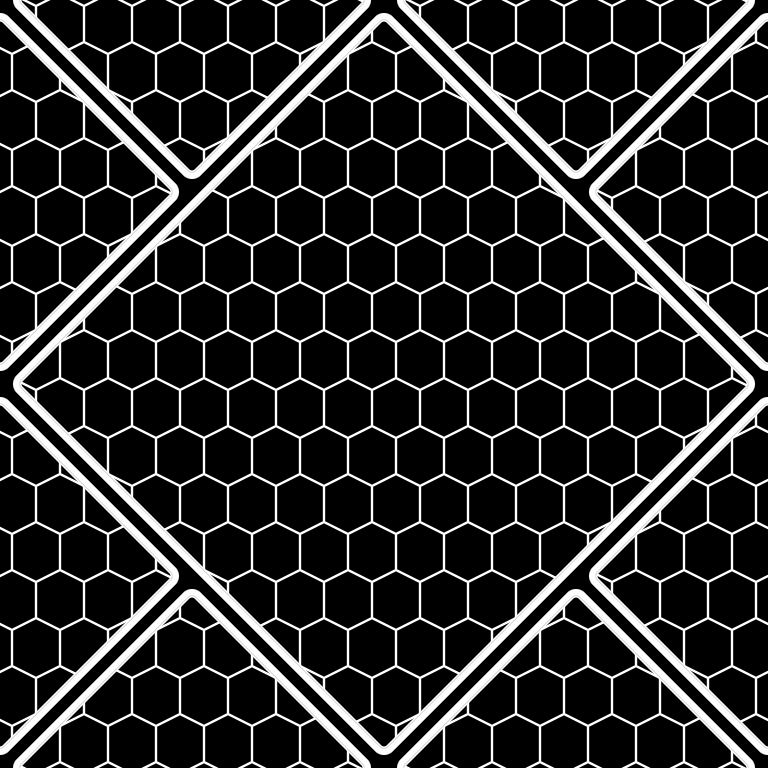
Write a three.js fragment shader that draws this pattern.

```glsl
varying vec2 vUv;

const float HEX_COUNT = 16.0;           // cells across and rows up
const float HEX_HALF_LINE = 0.00154;
const float HEX_TIP = 0.625;            // centre to top corner, in cell widths
const float GAP_HALF = 0.0072;          // half of the dark channel between frames
const float FRAME_WIDTH = 0.0112;
const float FRAME_RADIUS = 0.0163;
const float GROOVE_DEPTH = 0.0088;      // hairline inside the frame
const float GROOVE_HALF = 0.0005;
const vec3 BACKGROUND = vec3(0.0);
const vec3 LINE_COLOR = vec3(0.995);
const vec3 GROOVE_COLOR = vec3(0.79);

// Distance to the border of a hexagon, positive inside
float hexInside(vec2 p) {
  p = abs(p);
  return min(0.5 - p.x, (HEX_TIP - p.y - 0.5 * p.x) / sqrt(1.25));
}

// Distance to the nearest edge of the staggered honeycomb
float honeycombEdge(vec2 uv) {
  vec2 p = uv * HEX_COUNT;
  vec2 period = vec2(1.0, 2.0);
  vec2 evenRow = mod(p - vec2(0.75, 0.5) + 0.5 * period, period) - 0.5 * period;
  vec2 oddRow = mod(p - vec2(0.25, 1.5) + 0.5 * period, period) - 0.5 * period;
  return max(hexInside(evenRow), hexInside(oddRow)) / HEX_COUNT;
}

float roundedBox(vec2 p, float halfSize, float radius) {
  vec2 q = abs(p) - halfSize + radius;
  return length(max(q, 0.0)) + min(max(q.x, q.y), 0.0) - radius;
}

// Depth inside one large diamond or the small diamonds around it
float diamondDepth(vec2 uv) {
  vec2 diagonal = vec2(uv.x + uv.y, uv.x - uv.y);
  vec2 local = diagonal - vec2(1.0, 0.0);
  float halfSize = 0.5;
  if (max(abs(local.x), abs(local.y)) > halfSize) {
    local = mod(diagonal, 0.5) - 0.25;
    halfSize = 0.25;
  }
  return -roundedBox(local * sqrt(0.5), halfSize * sqrt(0.5) - GAP_HALF, FRAME_RADIUS);
}

float coverage(float depth, float pixel) {
  return clamp(depth / pixel + 0.5, 0.0, 1.0);
}

void main() {
  float pixel = max(fwidth(vUv.x), 1e-5);
  float depth = diamondDepth(vUv);

  // Honeycomb fill
  float hexLine = coverage(HEX_HALF_LINE - honeycombEdge(vUv), pixel);
  vec3 color = mix(BACKGROUND, LINE_COLOR, hexLine);

  // Frame with its hairline groove
  float groove = coverage(GROOVE_HALF - abs(depth - GROOVE_DEPTH), pixel);
  vec3 frameColor = mix(LINE_COLOR, GROOVE_COLOR, groove);
  color = mix(frameColor, color, coverage(depth - FRAME_WIDTH, pixel));

  // Dark channel outside the frames
  color = mix(BACKGROUND, color, coverage(depth, pixel));
  gl_FragColor = vec4(color, 1.0);
}
```
